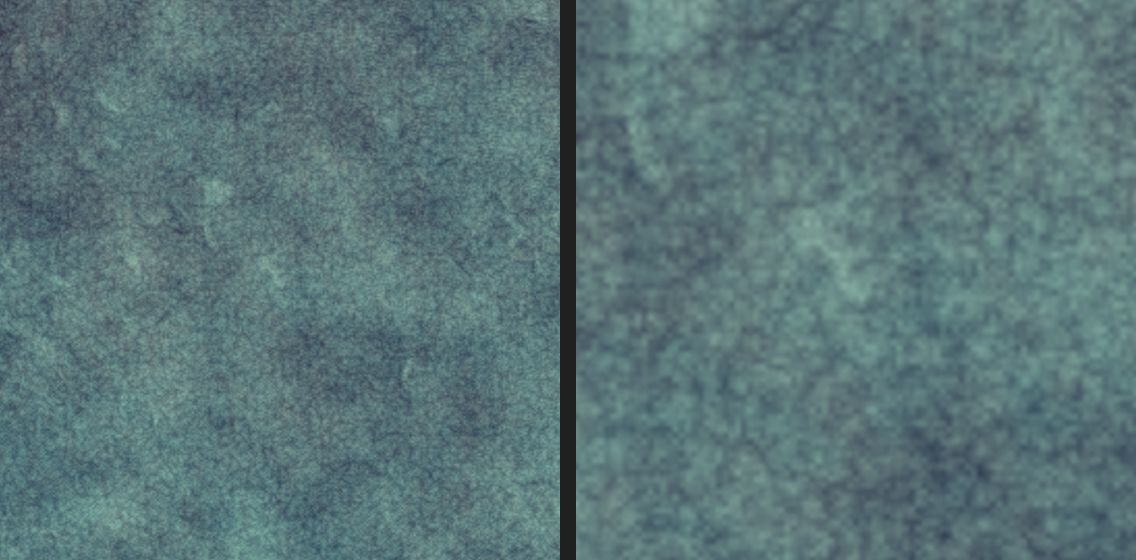
Left: the whole. Right: its middle third, enlarged.
Write a WebGL 1 fragment shader that draws this texture.

```glsl
precision highp float;
// Weathered teal felt: cloudy tone, small soft grains, sparse dimples and faint creases.
uniform vec2 u_resolution;

const vec3 MEAN_TEAL = vec3(0.353, 0.457, 0.471);
const vec3 TONE_STEP = vec3(0.041, 0.054, 0.038);
const vec3 TEAL_STEP = vec3(-0.006, 0.015, 0.013);

float hash(vec2 p) {
  return fract(sin(dot(p, vec2(127.1, 311.7))) * 43758.5453);
}

vec2 hash2(vec2 p) {
  return vec2(hash(p), hash(p + 57.3));
}

// Smooth value noise, centred on zero
float noise(vec2 p) {
  vec2 cell = floor(p);
  vec2 f = fract(p);
  f = f * f * (3.0 - 2.0 * f);
  float low = mix(hash(cell), hash(cell + vec2(1.0, 0.0)), f.x);
  float high = mix(hash(cell + vec2(0.0, 1.0)), hash(cell + 1.0), f.x);
  return mix(low, high, f.y) - 0.5;
}

float fbm(vec2 p) {
  float sum = 0.0;
  float gain = 0.53;
  for (int i = 0; i < 4; i++) {
    sum += gain * noise(p);
    p = mat2(1.6, 1.2, -1.2, 1.6) * p + 13.7;
    gain *= 0.5;
  }
  return sum;
}

// Distance to the nearest scattered grain centre
float grainDistance(vec2 p) {
  vec2 cell = floor(p);
  float nearest = 4.0;
  for (int y = -1; y <= 1; y++) {
    for (int x = -1; x <= 1; x++) {
      vec2 id = cell + vec2(float(x), float(y));
      vec2 d = id + hash2(id) - p;
      nearest = min(nearest, dot(d, d));
    }
  }
  return sqrt(nearest);
}

float softSpot(vec2 d, float radius) {
  return exp(-dot(d, d) / (radius * radius));
}

// Sparse pits, each with a pale lip on its right side
float dimples(vec2 p, float density) {
  vec2 cell = floor(p);
  float sum = 0.0;
  for (int y = -1; y <= 1; y++) {
    for (int x = -1; x <= 1; x++) {
      vec2 id = cell + vec2(float(x), float(y));
      vec2 d = p - id - hash2(id + 9.1);
      d.x += 0.5 * d.y * (hash(id + 3.7) - 0.3);
      float present = step(hash(id + 21.4), density);
      float radius = mix(0.12, 0.24, hash(id + 5.2));
      float lip = softSpot(d - vec2(0.11, 0.04), radius) * hash(id + 1.9);
      float pit = softSpot(d + vec2(0.11, 0.03), radius * 0.9) * hash(id + 7.6);
      sum += present * (1.3 * lip - pit);
    }
  }
  return sum;
}

// Narrow folds running down to the right, strongest at the lower left
float creases(vec2 p) {
  vec2 along = vec2(0.7 * p.x - 0.7 * p.y, 0.7 * p.x + 0.7 * p.y) * vec2(9.0, 32.0);
  float fold = noise(along) - noise(along + vec2(0.0, 0.6));
  return fold * (1.0 - smoothstep(0.1, 0.5, length(p - vec2(0.16, 0.24))));
}

void main() {
  vec2 uv = gl_FragCoord.xy / u_resolution.y;
  vec2 warp = vec2(noise(uv * 34.0), noise(uv * 34.0 + 41.0));

  // Broad clouds, paler below and darker towards the upper right
  float tone = 4.2 * fbm(uv * 3.6 + 4.0) + 3.9 * fbm(uv * 13.0 + 20.0);
  tone += 1.3 * (0.5 - uv.y) - 0.6 * (uv.x - 0.5) * uv.y;

  // Relief
  tone += 1.9 * dimples(uv * 13.0 + 0.6 * warp, 0.36);
  tone += 1.4 * creases(uv + 0.02 * warp);

  // Grains with dark gaps, then fine fibres
  float gaps = grainDistance(uv * 66.0 + 1.1 * warp) - 0.45;
  tone -= 2.5 * gaps + 0.9 * (grainDistance(uv * 115.0 + warp) - 0.45);
  tone += 1.5 * noise(uv * 130.0) + 2.1 * noise(uv * 270.0 + 31.0);

  // Greyer, warmer patches in the upper half; clear teal below
  float teal = 2.2 * (0.5 - uv.y) + 3.6 * fbm(uv * 3.7 + 60.0);
  teal += 1.8 * noise(uv * 48.0 + 80.0);

  vec3 color = MEAN_TEAL + TONE_STEP * tone + TEAL_STEP * teal;
  gl_FragColor = vec4(clamp(color, 0.0, 1.0), 1.0);
}
```
